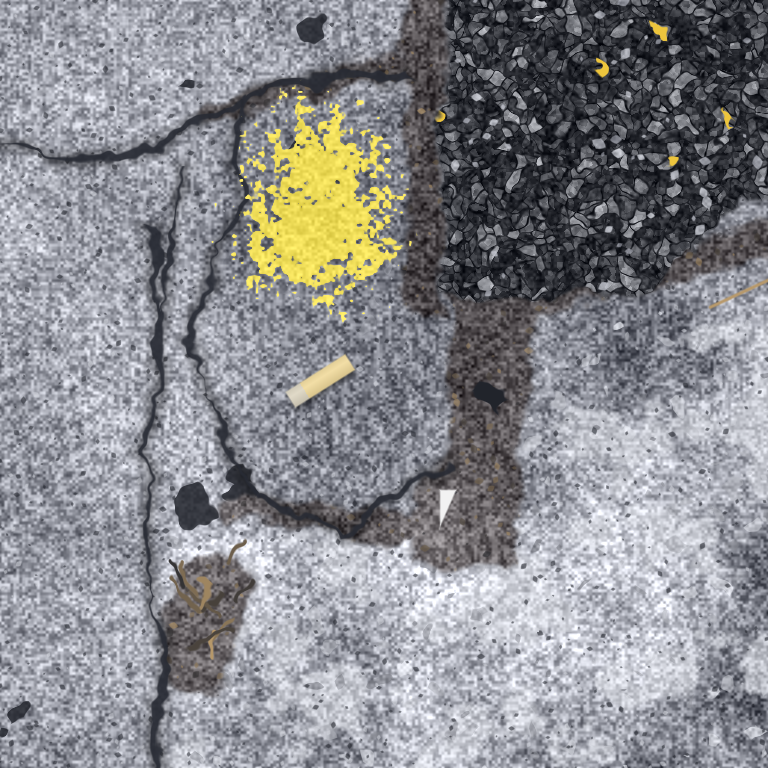
A Shadertoy shader for this texture:

```glsl
// Cracked concrete slabs with an asphalt patch, soil, yellow paint and litter.
#define EDGE .0016
#define GRAIN .44
#define CONCRETE vec3(.61, .62, .66)
#define PALE vec3(.83, .84, .87)
#define SOIL vec3(.37, .35, .36)
#define TAR vec3(.13, .14, .17)
#define PAINT vec3(.93, .86, .34)
#define STRAW vec3(.72, .6, .42)
#define PAPER vec3(.95, .87, .65)

const vec2 INNER[8] = vec2[8](vec2(.315, .87), vec2(.31, .74), vec2(.27, .62), vec2(.25, .56),
  vec2(.3, .42), vec2(.33, .35), vec2(.45, .305), vec2(.58, .39));

float hash(vec2 p) { return fract(sin(dot(p, vec2(127.1, 311.7))) * 43758.55); }
vec2 hash2(vec2 p) { return vec2(hash(p), hash(p + 17.3)); }
mat2 turn(float a) { return mat2(cos(a), -sin(a), sin(a), cos(a)); }
float soft(float d, float width) { return smoothstep(width, -width, d); }
float fill(float d) { return soft(d, EDGE); }
void lay(inout vec3 base, vec3 top, float cover) { base = mix(base, top, cover); }

float noise(vec2 p) {
  vec2 i = floor(p), f = fract(p);
  f *= f * (3. - 2. * f);
  return mix(mix(hash(i), hash(i + vec2(1, 0)), f.x),
             mix(hash(i + vec2(0, 1)), hash(i + 1.), f.x), f.y);
}
vec2 wobble(vec2 p) { return vec2(noise(p), noise(p + 40.)) - .5; }

float fbm(vec2 p) {
  float sum = 0., gain = .5;
  for (int i = 0; i < 5; i++) {
    sum += gain * noise(p);
    p = turn(.6) * p * 2.03 + 5.1;
    gain *= .5;
  }
  return sum;
}

float segment(vec2 p, vec2 a, vec2 b) {
  p -= a; b -= a;
  return length(p - b * clamp(dot(p, b) / dot(b, b), 0., 1.));
}

float box(vec2 p, vec2 size) {
  p = abs(p) - size;
  return max(p.x, p.y);
}

// Scattered angular grains: x = coverage, y = random tone
vec2 pebbles(vec2 p, float scale, float density) {
  p *= scale;
  vec2 found = vec2(0);
  for (int k = 0; k < 9; k++) {
    vec2 id = floor(p) + vec2(k % 3, k / 3) - 1.;
    float tone = hash(id + 3.7), size = hash(id + 6.2);
    vec2 q = turn(6.28 * tone) * (p - id - hash2(id));
    float d = mix(length(q * vec2(1, 1.5)), abs(q.x) + 1.2 * abs(q.y), .5);
    float cover = fill((d - mix(.12, .42, size * size)) / scale);
    if (hash(id + 9.1) < density && cover > found.x) found = vec2(cover, tone);
  }
  return found;
}

// Packed stones: x = distance to the joint, y = random tone
vec2 facets(vec2 p) {
  float first = 9., second = 9., tone = 0.;
  for (int k = 0; k < 9; k++) {
    vec2 id = floor(p) + vec2(k % 3, k / 3) - 1.;
    float d = length(p - id - hash2(id));
    second = min(second, max(first, d));
    if (d < first) { first = d; tone = hash(id + 2.9); }
  }
  return vec2(second - first, tone);
}

void mainImage(out vec4 fragColor, in vec2 fragCoord) {
  vec2 p = fragCoord / iResolution.y;
  vec2 w = p + .022 * wobble(p * 24.) + .01 * wobble(p * 85.);
  float fine = noise(p * 260.) - .5, medium = noise(p * 105.) - .5;
  float cloud = fbm(p * 7.) - .5, grit = GRAIN * (fine + .5 * medium);

  // Slabs: smooth at left, darker in the middle, blotchy at lower right
  float rough = soft(min(max(.21 - w.x, w.y - .31), max(.67 - w.x, w.y - .62)), .02);
  float middle = soft(box(w - vec2(.43, .59), vec2(.15, .28)), .02);
  float stain = exp(-15. * length(p - vec2(.81, .48))) + exp(-10. * length(p - vec2(.98, .1)));
  vec3 col = CONCRETE + .03 - .09 * middle + grit + cloud * mix(.3, .75, rough) + rough * (.06 - .28 * stain);
  lay(col, PALE + grit * .5, rough * .75 * smoothstep(.53, .64, fbm(p * 16. + 9.)));
  vec2 grain = pebbles(w, 30., .2 + .3 * rough);
  lay(col, mix(CONCRETE * .85, PALE + .05, grain.y) + grit * .4, grain.x * mix(.3, .8, rough));
  grain = pebbles(p, 85., .24);
  lay(col, mix(TAR, PALE, step(.6, grain.y)), grain.x * .6);
  grain = pebbles(w, 13., .09);
  lay(col, mix(TAR, STRAW, step(.75, grain.y)), grain.x * .85 * (1. - rough));

  // Soil in the gaps
  float left = .585 - .05 * smoothstep(.45, .3, w.y);
  float soil = max(max(left - w.x, w.x - .64 - .1 * w.y), abs(w.y - .448) - .183);
  soil = min(soil, box(w - vec2(.55, .81), vec2(.022, .22)));
  soil = min(soil, segment(w, vec2(.3, .34), vec2(.55, .31)) - .016);
  soil = min(soil, segment(w, vec2(.285, .24), vec2(.25, .14)) - .045);
  soil = min(soil, segment(w, vec2(.27, .85), vec2(.52, .92)) - .015);
  soil = min(soil, segment(w, vec2(.7, .61), vec2(1.02, .7)) - .02);
  col *= 1. - .25 * soft(soil, .015);
  grain = pebbles(p, 65., .35);
  vec3 earth = mix(SOIL + grit * .8 + cloud * .3, mix(TAR, STRAW, grain.y), grain.x * .65);
  lay(col, earth, soft(soil, .006));

  // Cracks with soft shoulders
  float rise = .785 + .12 * smoothstep(.1, .45, w.x) + .03 * smoothstep(.08, 0., w.x);
  float crack = max(abs(w.y - rise), w.x - .53);
  crack = min(crack, max(abs(w.x - .2 - .01 * sin(w.y * 14.)), w.y - .69));
  crack = min(crack, segment(w, vec2(.235, .79), vec2(.21, .56)) + .002);
  for (int i = 0; i < 7; i++) crack = min(crack, segment(w, INNER[i], INNER[i + 1]) + .002);
  col *= 1. - .35 * smoothstep(.022, 0., crack);
  lay(col, TAR * 1.2, .9 * soft(crack - .008 * noise(p * 18.), .002));

  // Asphalt
  float asphalt = max(.575 - w.x, .615 + .13 * smoothstep(.8, 1., w.x) - w.y);
  vec2 coarse = facets(w * 68.), small = facets(p * 135.);
  float stone = .42 * pow(coarse.y, 3.) + .22 * small.y * small.y;
  vec3 tarmac = TAR * .8 + stone * smoothstep(.02, .25, coarse.x) + grit * .4;
  grain = pebbles(p, 42., .22);
  lay(tarmac, mix(CONCRETE, PALE, grain.y) + grit * .5, grain.x * .8);
  grain = pebbles(w, 13., .16);
  lay(tarmac, PAINT * vec3(1, .9, .7), grain.x * smoothstep(-.25, -.1, medium));
  col *= 1. - .4 * soft(asphalt, .015);
  lay(col, tarmac, soft(asphalt, .004));

  // Speckled paint
  float blob = min(length(w - vec2(.415, .775)) - .068, length((w - vec2(.415, .705)) * vec2(1, 1.15)) - .092);
  lay(col, PAINT + grit * .35, smoothstep(0., .3, 2.2 * medium + 1.2 * fine - blob / .045));

  // Twigs in the pit and a loose straw
  for (int i = 0; i < 12; i++) {
    vec2 seed = vec2(i, 4), mid = vec2(.235, .16) + hash2(seed) * vec2(.1, .13);
    vec2 reach = turn(6.28 * hash(seed + 8.)) * vec2(.018, 0);
    lay(col, mix(TAR, STRAW, hash(seed + 5.)), fill(segment(w, mid - reach, mid + reach) - .003));
  }
  lay(col, STRAW, fill(segment(p, vec2(.925, .6), vec2(1, .635)) - .002));

  // Cigarette end, paper shard and dark leaf
  vec2 q = turn(.565) * (p - vec2(.417, .504)), size = vec2(.046, .012);
  col *= 1. - .4 * soft(box(q + vec2(.002, .005), size), .006);
  lay(col, mix(PAPER, PALE, .6 * step(q.x, -.024)) - 7. * abs(q.y - .003), fill(box(q, size)));
  q = p - vec2(.573, .362);
  lay(col, vec3(.95), fill(max(max(-q.x, q.y), .9 * (q.x - .021 - .44 * q.y))));
  lay(col, TAR, fill(box(turn(-.5) * (w - vec2(.64, .485)), vec2(.019, .01))));

  fragColor = vec4(clamp(col, 0., 1.), 1);
}
```
